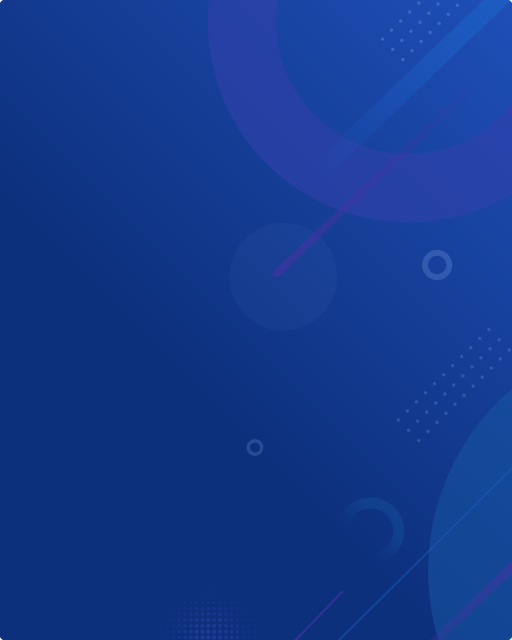
A Shadertoy shader for this background:

```glsl
// Diagonal blue gradient carrying translucent discs, rings, slanted strokes
// and dot grids. Each part is a signed distance turned into soft coverage,
// in units of the canvas height, and blended over the layers below.

#define DEEP_BLUE   vec3(0.050, 0.190, 0.490)
#define BRIGHT_BLUE vec3(0.120, 0.310, 0.720)
#define VIOLET      vec3(0.190, 0.250, 0.670)
#define PLUM        vec3(0.270, 0.200, 0.640)
#define AZURE       vec3(0.110, 0.380, 0.780)
#define TEAL        vec3(0.085, 0.330, 0.630)
#define PALE        vec3(0.500, 0.650, 0.920)
#define DOT_RADIUS  0.0026
#define DOT_STEP    vec2(0.0200, 0.0226)
#define HALFTONE_STEP 0.0091
#define CORNER_RADIUS 0.0085

// Antialiased coverage of the region where the distance is negative
float cover(float d) {
    return clamp(0.5 - d * iResolution.y, 0.0, 1.0);
}

float disc(vec2 p, float radius) {
    return cover(length(p) - radius);
}

float ring(vec2 p, float radius, float halfWidth) {
    return cover(abs(length(p) - radius) - halfWidth);
}

// Round-ended stroke: x is coverage, y is the position along it from a to b
vec2 stroke(vec2 p, vec2 a, vec2 b, float halfWidth) {
    vec2 ab = b - a;
    float along = clamp(dot(p - a, ab) / dot(ab, ab), 0.0, 1.0);
    return vec2(cover(length(p - a - ab * along) - halfWidth), along);
}

// Grid of dots turned by 45 degrees; p is relative to its first dot
float slantedDots(vec2 p, vec2 count) {
    vec2 q = vec2(p.x + p.y, p.x - p.y) * 0.70711;
    vec2 cell = clamp(floor(q / DOT_STEP + 0.5), vec2(0.0), count - 1.0);
    return disc(q - cell * DOT_STEP, DOT_RADIUS);
}

// Fine grid of dots that shrink and fade away from the centre
float halftone(vec2 p, float radius) {
    vec2 cell = floor(p / HALFTONE_STEP + 0.5) * HALFTONE_STEP;
    float strength = 1.0 - smoothstep(0.0, radius, length(cell));
    return disc(p - cell, HALFTONE_STEP * mix(0.16, 0.36, strength)) * strength;
}

void mainImage(out vec4 fragColor, in vec2 fragCoord) {
    vec2 p = fragCoord / iResolution.y;
    vec2 size = iResolution.xy / iResolution.y;

    // Diagonal gradient, brightest at the upper right
    float diagonal = clamp((p.x + p.y - 0.70) / 1.10, 0.0, 1.0);
    vec3 color = mix(DEEP_BLUE, BRIGHT_BLUE, diagonal);

    // Large shapes
    color = mix(color, VIOLET, 0.60 * ring(p - vec2(0.638, 0.966), 0.260, 0.0534));
    color = mix(color, PALE, 0.05 * disc(p - vec2(0.4427, 0.5677), 0.084));
    color = mix(color, TEAL, 0.55 * disc(p - vec2(1.044, 0.108), 0.375));

    // Upper strokes, each fading at one end
    vec2 beam = stroke(p, vec2(0.485, 0.719), vec2(0.800, 1.022), 0.0150);
    color = mix(color, AZURE, 0.75 * beam.x * beam.y);
    vec2 streak = stroke(p, vec2(0.4323, 0.5729), vec2(0.770, 0.895), 0.0060);
    color = mix(color, PLUM, 0.65 * streak.x * (1.0 - streak.y));

    // Lower strokes
    vec2 sliver = stroke(p, vec2(0.455, -0.007), vec2(0.535, 0.0755), 0.0014);
    color = mix(color, PLUM, 0.75 * sliver.x);
    vec2 thread = stroke(p, vec2(0.520, -0.010), vec2(0.820, 0.288), 0.0013);
    color = mix(color, AZURE, 0.45 * thread.x);
    vec2 band = stroke(p, vec2(0.666, -0.015), vec2(0.820, 0.134), 0.0070);
    color = mix(color, PLUM, band.x * mix(0.25, 0.60, band.y));

    // Small rings, the faintest one open toward the lower left
    color = mix(color, PALE, 0.26 * ring(p - vec2(0.683, 0.586), 0.0189, 0.0046));
    color = mix(color, PALE, 0.23 * ring(p - vec2(0.3984, 0.3008), 0.0104, 0.0026));
    vec2 arc = p - vec2(0.5794, 0.1706);
    float arcFade = smoothstep(-0.045, 0.045, arc.x + arc.y);
    color = mix(color, TEAL, 0.40 * arcFade * ring(arc, 0.0436, 0.0085));

    // Dot fields
    color = mix(color, PALE, 0.32 * slantedDots(p - vec2(0.5977, 0.9388), vec2(8.0, 3.0)));
    color = mix(color, PALE, 0.26 * slantedDots(p - vec2(0.6224, 0.3438), vec2(11.0, 3.0)));
    color = mix(color, VIOLET, 0.55 * halftone(p - vec2(0.3255, 0.004), 0.095));

    // Rounded canvas corners
    vec2 corner = abs(p - 0.5 * size) - 0.5 * size + CORNER_RADIUS;
    float outside = length(max(corner, 0.0)) - CORNER_RADIUS;
    color = mix(vec3(1.0), color, clamp(0.5 - outside * iResolution.y + 0.5, 0.0, 1.0));

    fragColor = vec4(color, 1.0);
}
```
